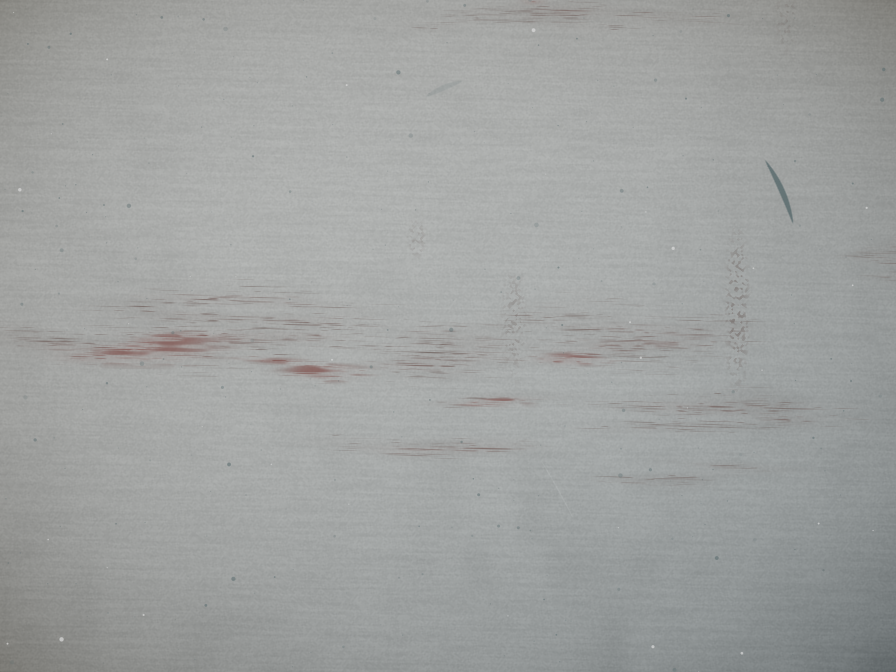
Give the GLSL for this texture, as a WebGL 2 fragment shader.

```glsl
#version 300 es
precision highp float;

#define PAINT_LIGHT 0.688
#define SHADE_FALLOFF 0.225
#define CORNER_DARKENING 0.10
#define BRUSH_CONTRAST 0.020
#define GRAIN_CONTRAST 0.036
#define STREAK_CELL vec2(0.085, 0.0058)
#define SPECK_CELL 0.06
#define SCRATCH_COLOR vec3(0.42, 0.375, 0.36)
#define RUST_COLOR vec3(0.47, 0.27, 0.25)
#define GOUGE_COLOR vec3(0.34, 0.41, 0.42)

uniform vec2 u_resolution;
out vec4 fragColor;

// Worn areas and exposed red undercoat: centre, half size
const vec4 WORN[10] = vec4[10](
  vec4(0.34, 0.51, 0.22, 0.055), vec4(0.08, 0.49, 0.18, 0.024),
  vec4(0.66, 0.47, 0.12, 0.040), vec4(0.92, 0.50, 0.17, 0.055),
  vec4(1.10, 0.38, 0.19, 0.030), vec4(0.75, 0.393, 0.09, 0.011),
  vec4(0.62, 0.33, 0.16, 0.015), vec4(1.32, 0.615, 0.05, 0.022),
  vec4(0.86, 0.975, 0.22, 0.018), vec4(1.03, 0.295, 0.09, 0.016));
const vec4 RUSTY[5] = vec4[5](
  vec4(0.46, 0.452, 0.07, 0.014), vec4(0.24, 0.475, 0.15, 0.017),
  vec4(0.86, 0.455, 0.06, 0.010), vec4(0.78, 0.390, 0.06, 0.006),
  vec4(0.77, 0.988, 0.03, 0.005));

vec2 hash2(vec2 p) {
  vec3 q = fract(p.xyx * vec3(0.1031, 0.1030, 0.0973));
  q += dot(q, q.yzx + 33.33);
  return fract((q.xx + q.yz) * q.zy);
}

float noise(vec2 p) {
  vec2 i = floor(p), f = fract(p);
  f = f * f * (3.0 - 2.0 * f);
  float low = mix(hash2(i).x, hash2(i + vec2(1, 0)).x, f.x);
  float high = mix(hash2(i + vec2(0, 1)).x, hash2(i + 1.0).x, f.x);
  return mix(low, high, f.y);
}

float softArea(vec2 p, vec4 area) {
  return 1.0 - smoothstep(0.3, 1.6, length((p - area.xy) / area.zw));
}

// Tapered horizontal dashes, one per cell, shown where wear is high
float streaks(vec2 p, vec2 cell, float wear, float seed, float px) {
  vec2 home = floor(p / cell);
  float cover = 0.0;
  for (int y = -1; y <= 1; y++)
    for (int x = -1; x <= 1; x++) {
      vec2 id = home + vec2(x, y);
      vec2 a = hash2(id + seed), b = hash2(id + seed + 57.0);
      vec2 d = abs(p - (id + 0.5 + (a - 0.5) * 0.9) * cell);
      float t = min(d.x / (cell.x * mix(0.12, 0.9, b.x * b.x)), 1.0);
      float width = cell.y * mix(0.05, 0.24, b.y) * (1.0 - t * t);
      float line = clamp((width - d.y) / (1.2 * px) + 0.5, 0.0, 1.0);
      float shown = smoothstep(b.y, b.y + 0.35, wear * 1.15);
      cover = max(cover, line * (1.0 - t * t * t) * shown * mix(0.3, 1.0, a.x));
    }
  return cover;
}

// Sparse tiny flecks: x dark, y bright
vec2 specks(vec2 p, float cell, float seed, float px) {
  vec2 id = floor(p / cell), a = hash2(id + seed), b = hash2(id + seed + 91.0);
  float dist = length(p - (id + 0.15 + 0.7 * a) * cell);
  float radius = mix(0.0008, 0.0034, pow(b.x, 6.0));
  float dotMask = 1.0 - smoothstep(radius - 0.7 * px, radius + 0.7 * px, dist);
  dotMask *= min(radius / px * 1.3, 1.0);
  return dotMask * vec2(step(b.y, 0.3) * mix(0.2, 0.8, a.y), step(0.965, b.y));
}

// Curved, tapered gash between two points
float gouge(vec2 p, vec2 a, vec2 b, float width, float bend, float px) {
  vec2 along = b - a;
  float t = clamp(dot(p - a, along) / dot(along, along), 0.0, 1.0);
  float taper = 4.0 * t * (1.0 - t);
  vec2 side = normalize(vec2(-along.y, along.x));
  float dist = length(p - a - along * t - side * bend * taper);
  return clamp((width * taper - dist) / (1.5 * px) + 0.5, 0.0, 1.0) * smoothstep(0.0, 0.3, taper);
}

void main() {
  float px = 1.0 / u_resolution.y;
  vec2 p = gl_FragCoord.xy * px, uv = gl_FragCoord.xy / u_resolution;

  // Uneven light and cool-to-warm drift
  vec2 fromLight = uv - vec2(0.42, 0.64), fromMiddle = (uv - 0.5) * 1.414;
  float corner = pow(dot(fromMiddle, fromMiddle), 3.0);
  float shade = PAINT_LIGHT - SHADE_FALLOFF * dot(fromLight, fromLight) - CORNER_DARKENING * corner;
  float cool = uv.x * (1.0 - uv.y);
  vec3 color = shade * vec3(0.996, 1.004, 0.994) + vec3(-0.022, 0.0, 0.012) * cool;
  color += vec3(0.012, 0.004, -0.012) * corner * (1.0 - cool);

  // Brushed film, smudges and grain
  vec2 flow = p + vec2(0.0, 0.022 * p.x + 0.0012 * sin(p.x * 7.0 + p.y * 30.0));
  float brush = 0.6 * noise(flow * vec2(5.0, 190.0)) + 1.2 * noise(flow * vec2(22.0, 370.0)) - 0.9;
  float smudge = noise(p * vec2(9.0, 5.0) + 4.0) * noise(p * vec2(24.0, 13.0));
  vec2 tilted = mat2(0.8, 0.6, -0.6, 0.8) * p;
  color += BRUSH_CONTRAST * brush + GRAIN_CONTRAST * (noise(tilted * 390.0) - 0.5);
  color -= 0.03 * (smudge - 0.25) * (1.3 - uv.y);

  // Worn bands with ragged ends
  vec2 ragged = p + vec2(0.16 * (noise(flow * vec2(3.0, 65.0)) - 0.5), 0.03 * (noise(p * vec2(8.0, 12.0)) - 0.5));
  float wear = 0.0, rust = 0.0;
  for (int i = 0; i < 10; i++) wear = max(wear, softArea(ragged, WORN[i]));
  for (int i = 0; i < 5; i++) rust = max(rust, softArea(ragged, RUSTY[i]));
  float breakup = noise(flow * vec2(11.0, 75.0));
  wear = wear * mix(0.3, 1.1, breakup) + 0.04;
  float cover = 0.0;
  for (int i = 0; i < 3; i++) {
    float size = 0.6 + 0.35 * float(i);
    cover = max(cover, streaks(flow, STREAK_CELL * size, max(wear, 0.9 * rust), 31.0 * float(i), px));
  }
  cover *= smoothstep(0.15, 0.6, noise(flow * vec2(60.0, 260.0)));
  float chips = rust * smoothstep(0.5, 0.72, noise(flow * vec2(24.0, 190.0)) * 0.7 + 0.3 * breakup);
  float redness = clamp(rust + 0.5 * wear * noise(flow * vec2(8.0, 90.0)), 0.0, 1.0);
  vec3 bare = mix(SCRATCH_COLOR, RUST_COLOR, redness);
  color = mix(color, bare, 0.11 * wear + 0.16 * rust * breakup);
  color = mix(color, bare, 0.8 * max(cover, 0.75 * chips));

  // Stippled upright rubs
  float rub = softArea(p, vec4(1.097, 0.54, 0.016, 0.10)) + 0.6 * softArea(p, vec4(0.765, 0.52, 0.016, 0.07));
  rub += 0.5 * softArea(p, vec4(1.17, 0.97, 0.014, 0.04)) + 0.5 * softArea(p, vec4(0.62, 0.645, 0.012, 0.025));
  color = mix(color, SCRATCH_COLOR, 0.45 * rub * smoothstep(0.5, 0.85, noise(tilted * 270.0)));

  // Gash, faint nicks and flecks
  color = mix(color, GOUGE_COLOR, 0.8 * gouge(p, vec2(1.137, 0.764), vec2(1.181, 0.664), 0.0042, 0.005, px));
  color = mix(color, GOUGE_COLOR, 0.15 * gouge(p, vec2(0.632, 0.855), vec2(0.69, 0.88), 0.004, 0.002, px));
  color += 0.04 * gouge(p, vec2(0.805, 0.315), vec2(0.855, 0.225), 0.0008, 0.001, px);
  vec2 fleck = max(specks(p, SPECK_CELL, 7.0, px), specks(p + 0.02, SPECK_CELL * 0.7, 43.0, px));
  color = mix(color, GOUGE_COLOR, 0.7 * fleck.x);
  color = mix(color, vec3(0.86), 0.7 * fleck.y);

  fragColor = vec4(clamp(color, 0.0, 1.0), 1.0);
}
```
